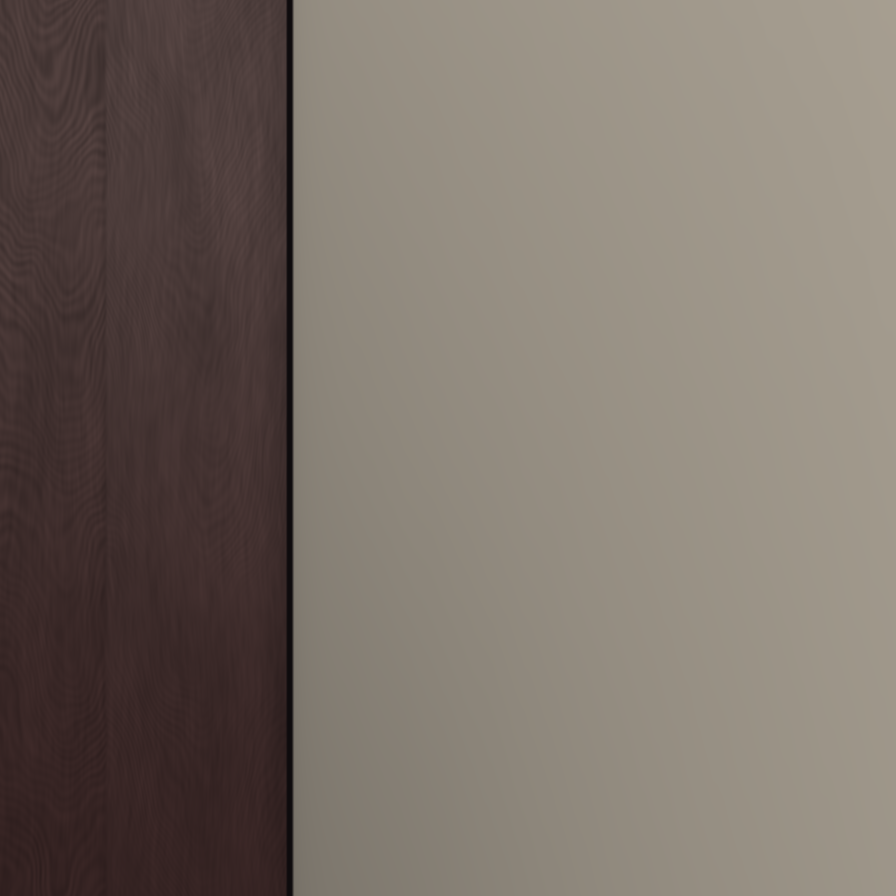
Write a Shadertoy shader that draws this texture.

```glsl
// Dark wood panel beside a plain, softly lit taupe wall, split by a black seam.
// Grain is drawn as contour lines of a noise-warped height field, with fine
// stretched gradient noise for the fibres; the wall is a smooth gradient.

vec2 hashGradient(vec2 cell) {
    vec2 q = vec2(dot(cell, vec2(127.1, 311.7)), dot(cell, vec2(269.5, 183.3)));
    return 2.0 * fract(sin(q) * 43758.5) - 1.0;
}

float gradientNoise(vec2 p) {
    vec2 i = floor(p), f = fract(p);
    vec2 u = f * f * f * (f * (f * 6.0 - 15.0) + 10.0);
    float a = dot(hashGradient(i), f);
    float b = dot(hashGradient(i + vec2(1, 0)), f - vec2(1, 0));
    float c = dot(hashGradient(i + vec2(0, 1)), f - vec2(0, 1));
    float d = dot(hashGradient(i + vec2(1, 1)), f - vec2(1, 1));
    return mix(mix(a, b, u.x), mix(c, d, u.x), u.y);
}

float fbm(vec2 p) {
    float sum = 0.0, amplitude = 0.5;
    for (int octave = 0; octave < 4; octave++) {
        sum += amplitude * gradientNoise(p);
        p = p * 2.03 + 17.3;
        amplitude *= 0.5;
    }
    return sum;
}

// Nested downward arches around a wandering centre line
float archGrain(vec2 p, float centre, float steepness, float frequency) {
    float x = p.x - centre - 0.035 * gradientNoise(vec2(2.0, p.y * 5.0));
    float arch = p.y - steepness * sqrt(x * x + 0.0003);
    float warp = 0.13 * gradientNoise(p * vec2(13.0, 6.0))
               + 0.025 * gradientNoise(p * vec2(42.0, 20.0) + 8.0);
    float phase = (arch + warp) * frequency;
    return 0.65 * sin(phase) + 0.35 * sin(phase * 0.43 + 1.0);
}

vec3 woodColor(vec2 p) {
    float rightPlank = smoothstep(0.115, 0.121, p.x);

    // Base tone: warm and dark below, greyer and lighter above
    vec3 color = mix(vec3(0.205, 0.135, 0.132), vec3(0.292, 0.230, 0.222),
                     smoothstep(0.0, 0.95, p.y));
    color += rightPlank * mix(0.004, 0.018, p.y);
    color *= 1.0 + 0.26 * fbm(p * vec2(13.0, 4.0) + 31.0);

    // Bold arches on the left plank, faint ones on the right
    float patches = smoothstep(-0.30, 0.25, gradientNoise(p * vec2(9.0, 5.0) + 4.0));
    float bold = archGrain(p, 0.070, 1.9, 330.0);
    float faint = archGrain(p + vec2(0.0, 3.7), 0.225, 3.0, 370.0);
    float grain = mix(bold * mix(0.035, 0.105, patches), faint * 0.042 * patches, rightPlank);

    // Fibres bend gently along the plank
    vec2 bent = p + vec2(0.025 * gradientNoise(p * vec2(6.0, 3.0)), 0.0);
    float fibres = 0.17 * fbm(bent * vec2(95.0, 9.0))
                 + 0.10 * gradientNoise(bent * vec2(240.0, 28.0));
    color *= 1.0 + grain + fibres;

    // Joint between the planks and shading toward the seam
    color *= 1.0 - 0.07 * exp(-pow((p.x - 0.117) / 0.003, 2.0));
    return color * (1.0 - 0.10 * smoothstep(0.285, 0.32, p.x));
}

vec3 wallColor(vec2 p) {
    float across = clamp((p.x - 0.328) / 0.672, 0.0, 1.0);
    float light = mix(0.490, 0.574, p.y)
                + mix(0.125, 0.077, p.y) * pow(across, 0.75);
    // Soft dip near the lower left and a narrow contact shadow
    vec2 dip = (p - vec2(0.42, 0.02)) / vec2(0.20, 0.35);
    light -= 0.012 * exp(-dot(dip, dip));
    light -= 0.020 * exp(-(p.x - 0.328) / 0.012);
    light += 0.003 * fbm(p * vec2(30.0, 5.0));
    return light * vec3(1.0, 0.951, 0.868) + vec3(0.0, 0.0, 0.002);
}

void mainImage(out vec4 fragColor, in vec2 fragCoord) {
    vec2 p = fragCoord / iResolution.xy;
    vec3 seam = vec3(0.055, 0.042, 0.050);
    vec3 color = mix(woodColor(p), seam, smoothstep(0.3185, 0.3215, p.x));
    color = mix(color, wallColor(p), smoothstep(0.3250, 0.3290, p.x));
    fragColor = vec4(color, 1.0);
}
```
